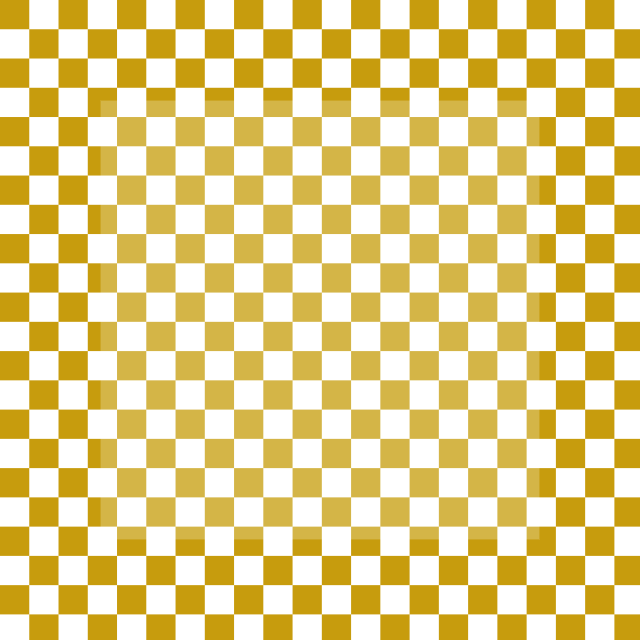
This pattern is drawn by a three.js fragment shader. Its source:

```glsl
// Gold and white checkerboard, laid out from the upper left corner, with a
// paler translucent square centred on top. The checks are the product of two
// antialiased square waves; the square is a box distance function.

varying vec2 vUv;

const float CELL_SIZE = 16.0 / 350.0;    // side of one check, about 21.9 per side
const float PANEL_HALF = 120.0 / 350.0;  // half the side of the pale square
const vec3 WHITE = vec3(1.0);
const vec3 GOLD = vec3(0.78, 0.61, 0.05);
const vec3 PALE_GOLD = vec3(0.83, 0.71, 0.28);

// Square wave of period 2: +1 on even cells, -1 on odd ones, smoothed over width.
vec2 squareWave(vec2 p, vec2 width) {
  vec2 edgeDistance = abs(mod(p - 0.5, 2.0) - 1.0) - 0.5;
  return clamp(2.0 * edgeDistance / width, -1.0, 1.0);
}

// Signed distance to a centred square, negative inside.
float squareDistance(vec2 p, float halfSide) {
  vec2 d = abs(p) - halfSide;
  return max(d.x, d.y);
}

void main() {
  vec2 pixel = fwidth(vUv);

  // Checks, with the first gold cell in the upper left corner
  vec2 cell = vec2(vUv.x, 1.0 - vUv.y) / CELL_SIZE;
  vec2 wave = squareWave(cell, pixel / CELL_SIZE);
  float check = 0.5 + 0.5 * wave.x * wave.y;

  // Pale central square
  float panelDistance = squareDistance(vUv - 0.5, PANEL_HALF);
  float panel = clamp(0.5 - panelDistance / max(pixel.x, pixel.y), 0.0, 1.0);

  vec3 ink = mix(GOLD, PALE_GOLD, panel);
  gl_FragColor = vec4(mix(WHITE, ink, check), 1.0);
}
```
